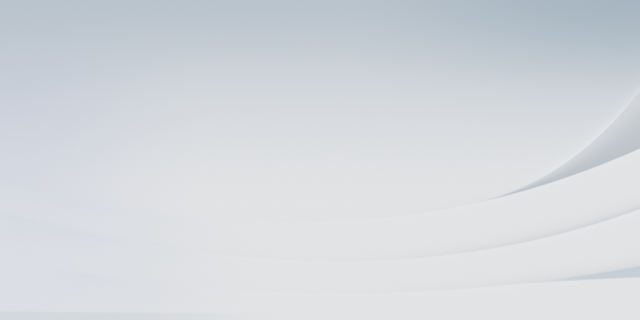
This background is drawn by a WebGL 1 fragment shader. Its source:

```glsl
precision highp float;
// Pale blue-gray studio backdrop with broad, softly shaded white ribbons sweeping along the bottom.
uniform vec2 u_resolution;

float hash(vec2 p) {
  return fract(sin(dot(p, vec2(127.1, 311.7))) * 43758.5453);
}

// Height of a sagging curve: lowest point, curvature, and left-right skew.
float sag(float x, vec2 lowest, float bend, float skew) {
  float d = x - lowest.x;
  return lowest.y + d * d * (bend + skew * d);
}

// Antialiased coverage of the region below an edge.
float below(float y, float edge) {
  float soft = 1.2 / u_resolution.y;
  return smoothstep(-soft, soft, edge - y);
}

// Vertical gradient, cooler at the left and darker in the upper right.
vec3 backdrop(vec2 uv) {
  vec3 color = mix(vec3(0.882, 0.888, 0.895), vec3(0.825, 0.843, 0.862), smoothstep(0.36, 0.80, uv.y));
  color = mix(color, vec3(0.725, 0.765, 0.800), smoothstep(0.66, 1.03, uv.y));
  color -= vec3(0.075, 0.055, 0.045) * smoothstep(0.5, 1.0, uv.x) * smoothstep(0.55, 1.0, uv.y);
  color -= vec3(0.040, 0.034, 0.010) * (1.0 - smoothstep(0.0, 0.35, uv.x)) * (1.0 - smoothstep(0.65, 1.0, uv.y));
  return color;
}

// Lays a ribbon under an edge, with a shadow cast above it and a lit rim.
vec3 ribbon(vec3 color, vec2 uv, float edge, float shadow) {
  float left = 1.0 - smoothstep(0.0, 0.45, uv.x);
  float right = smoothstep(0.5, 1.0, uv.x);
  float depth = edge - uv.y;
  color -= vec3(0.9, 0.8, 0.75) * shadow * (0.12 + right) * exp(-max(-depth, 0.0) / 0.016);
  vec3 surface = mix(vec3(0.885, 0.890, 0.896), vec3(0.858, 0.872, 0.893), left);
  surface -= vec3(0.025, 0.020, 0.012) * left * exp(-max(depth, 0.0) / 0.05);
  surface += 0.012 * (0.3 + right) * exp(-max(depth, 0.0) / 0.012);
  return mix(color, surface, below(uv.y, edge));
}

void main() {
  vec2 uv = gl_FragCoord.xy / u_resolution;
  float x = uv.x;
  vec3 color = backdrop(uv);

  // Upper ribbon edge and the gray fold rising above it at the right.
  float upper = sag(x, vec2(0.455, 0.304), 0.70, 0.15);
  float t = max(x - 0.72, 0.0);
  float fold = upper + t * t * (0.9 + 5.0 * t);
  float rise = smoothstep(0.76, 0.98, x);
  color += 0.045 * rise * exp(-max(uv.y - fold, 0.0) / 0.025);
  float across = clamp((fold - uv.y) / max(fold - upper, 0.001), 0.0, 1.0);
  vec3 foldColor = mix(vec3(0.825, 0.838, 0.850), vec3(0.755, 0.780, 0.800), smoothstep(0.0, 0.8, across));
  color = mix(color, foldColor, below(uv.y, fold) * smoothstep(0.72, 0.80, x));

  // Three overlapping ribbons, from back to front.
  color = ribbon(color, uv, upper, 0.025);
  color = ribbon(color, uv, sag(x, vec2(0.53, 0.184), 0.65, 0.19), 0.075);
  float lower = sag(x, vec2(0.53, 0.083), 0.39, 0.0);
  vec3 front = ribbon(color, uv, lower, 0.045);
  color = mix(color, front, smoothstep(0.03, 0.18, x));

  // Narrow shaded underside at the lower right.
  float s = max(x - 0.76, 0.0);
  float underside = below(uv.y, lower) * (1.0 - below(uv.y, lower - 0.62 * s * s));
  color = mix(color, vec3(0.780, 0.810, 0.830), underside * smoothstep(0.76, 0.94, x));

  // Faint gray strip fading out along the bottom left.
  float strip = below(uv.y, 0.026 - 0.012 * x) * (1.0 - smoothstep(0.1, 0.48, x));
  color = mix(color, vec3(0.815, 0.838, 0.850), 0.75 * strip);

  // Fine grain hides banding in the gradients.
  color += (hash(floor(uv * vec2(512.0, 256.0))) - 0.5) * 0.004;
  gl_FragColor = vec4(color, 1.0);
}
```
